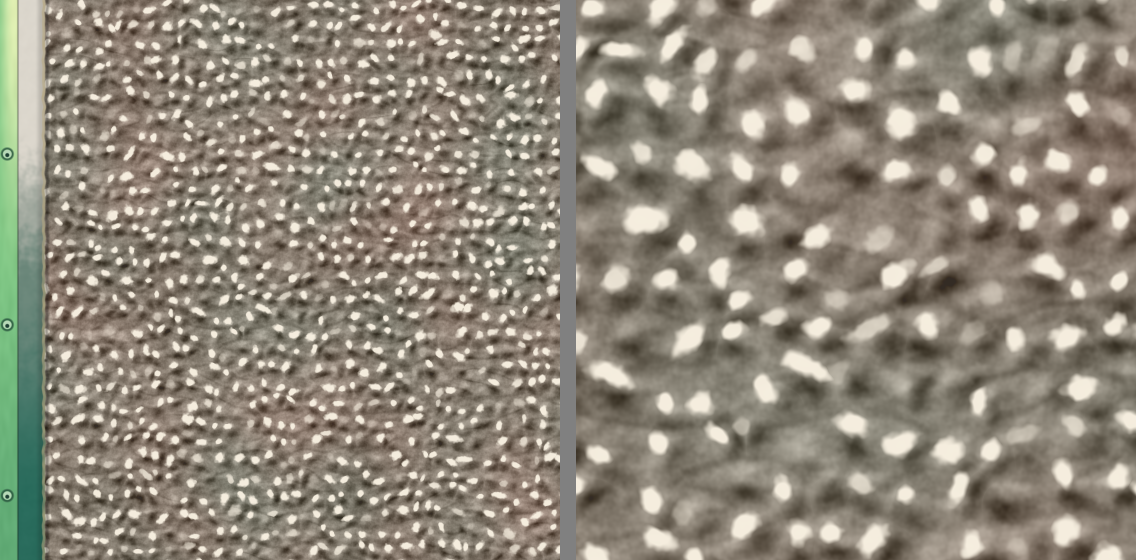
Left, the full canvas; right, a detail of the centre.
Give the GLSL for this texture, as a WebGL 1 fragment shader.

```glsl
precision highp float;
uniform vec2 u_resolution;

vec2 hash2(vec2 p) {
  p = vec2(dot(p, vec2(127.1, 311.7)), dot(p, vec2(269.5, 183.3)));
  return fract(sin(p) * 43758.545);
}

float corner(vec2 cell, vec2 f, vec2 o) {
  return dot(hash2(cell + o) * 2.0 - 1.0, f - o);
}

// Gradient noise, centred on zero
float noise(vec2 p) {
  vec2 i = floor(p), f = fract(p);
  vec2 u = f * f * f * (f * (f * 6.0 - 15.0) + 10.0);
  return mix(mix(corner(i, f, vec2(0.0)), corner(i, f, vec2(1.0, 0.0)), u.x),
             mix(corner(i, f, vec2(0.0, 1.0)), corner(i, f, vec2(1.0)), u.x), u.y);
}

float relief(vec2 p) {
  return noise(p * vec2(38.0, 52.0)) + 0.5 * noise(p * vec2(85.0, 110.0) + 7.0);
}

// Glossy pebbles in loose, wavy rows: x = glint, y = dome, z = shadow
vec3 pebbles(vec2 p) {
  vec2 warp = 0.022 * vec2(noise(p * 8.0), noise(p * 7.0 + 20.0))
            + 0.009 * vec2(noise(p * 31.0 + 3.0), noise(p * 27.0 + 50.0));
  vec2 g = (p + warp) * vec2(36.0, 31.0);
  float ragged = 0.55 * noise(p * 105.0) + 0.3 * noise(p * 210.0);
  vec3 result = vec3(0.0);
  for (int j = -1; j <= 1; j++) {
    float row = floor(g.y) + float(j);
    float shift = hash2(vec2(row, 4.0)).x;
    for (int i = -1; i <= 1; i++) {
      float column = floor(g.x + shift) + float(i);
      vec2 h = hash2(vec2(column, row));
      vec2 k = hash2(vec2(column, row) + 91.0);
      vec2 d = g - vec2(column - shift, row) - 0.5 - 0.6 * (h - 0.5);
      float a = (k.x - 0.4) * 1.3;
      vec2 r = mat2(cos(a), -sin(a), sin(a), cos(a)) * d;
      vec2 size = vec2(0.18 + 0.2 * k.y * k.y, 0.15 + 0.08 * h.x);
      float glint = smoothstep(1.4, 0.65, length((r - vec2(-0.04, 0.1)) / size) + ragged);
      glint *= smoothstep(0.0, 0.4, fract(k.x * 7.3 + h.y));
      float dome = exp(-5.0 * dot(d, d));
      vec2 s = r - vec2(0.12, -0.32);
      float shadow = exp(-dot(s * s, vec2(7.0, 17.0))) * (0.6 + 0.6 * h.y);
      result = max(result, vec3(glint, dome, shadow));
    }
  }
  return result;
}

vec3 leather(vec2 p) {
  vec3 b = pebbles(p);
  float slope = relief(p) - relief(p + vec2(-0.002, 0.005));
  float crease = smoothstep(0.13, 0.0, abs(noise(p * vec2(17.0, 36.0) + 13.0)));
  float grain = noise(p * 190.0) + 0.6 * noise(p * 330.0);
  float tone = 0.17 * slope + 0.15 * b.y - 0.29 * b.z - 0.07 * crease
             + 0.07 * grain + 0.05 * noise(p * 5.0) + 0.01;
  // Faint drift between rosy and greenish browns
  vec3 tint = vec3(0.035, -0.012, -0.01) * noise(p * 6.0 + 40.0) * 1.6;
  vec3 color = max(vec3(0.53, 0.49, 0.44) + tone + tint, vec3(0.2, 0.17, 0.14));
  return mix(color, vec3(0.97, 0.94, 0.88), b.x * 0.97);
}

vec3 greenRail(vec2 p) {
  vec3 color = mix(vec3(0.38, 0.67, 0.46), vec3(0.5, 0.78, 0.52), smoothstep(0.0, 0.6, p.y));
  float glow = smoothstep(0.45, 1.0, p.y) * smoothstep(-0.01, 0.024, p.x);
  color = mix(color, vec3(0.88, 0.94, 0.7), glow);
  color += 0.04 * noise(p * vec2(90.0, 25.0));
  // Evenly spaced rivets with a dark rim and a bright cap
  vec2 d = vec2(p.x - 0.013, (fract((p.y - 0.115) / 0.305 + 0.5) - 0.5) * 0.305);
  float r = length(d);
  color = mix(color, vec3(0.16, 0.33, 0.24), smoothstep(0.004, 0.0, abs(r - 0.0095)) * 0.85);
  color = mix(color, vec3(0.72, 0.85, 0.72), smoothstep(0.009, 0.006, r));
  return mix(color, vec3(0.12, 0.25, 0.2), smoothstep(0.005, 0.002, length(d + vec2(0.0, 0.002))));
}

vec3 metalStrip(vec2 p) {
  float mottle = noise(p * vec2(55.0, 42.0)) + 0.5 * noise(p * 120.0);
  float h = p.y + 0.06 * mottle * smoothstep(0.3, 0.15, abs(p.y - 0.55));
  vec3 color = mix(vec3(0.16, 0.42, 0.36), vec3(0.42, 0.53, 0.48), smoothstep(0.1, 0.5, h));
  color = mix(color, vec3(0.63, 0.66, 0.62), smoothstep(0.5, 0.62, h));
  color = mix(color, vec3(0.86, 0.84, 0.8), smoothstep(0.61, 0.75, h));
  color *= 1.0 - 0.15 * smoothstep(0.062, 0.074, p.x);
  return color + 0.015 * mottle;
}

void main() {
  vec2 p = gl_FragCoord.xy / u_resolution.y;
  float soft = max(0.0015, 1.0 / u_resolution.y);
  vec3 color = mix(greenRail(p), metalStrip(p), smoothstep(-soft, soft, p.x - 0.032));
  color *= 1.0 - 0.3 * smoothstep(0.003, 0.0, abs(p.x - 0.032));

  // Leather with a frayed cream border and a dark seam
  float edge = p.x - 0.08 - 0.004 * noise(vec2(p.y * 60.0, 2.0));
  color = mix(color, leather(p), smoothstep(-soft, soft, edge));
  color *= 1.0 - 0.35 * smoothstep(0.006, 0.0, abs(edge - 0.004));
  float fray = smoothstep(0.004, 0.001, abs(edge + 0.002));
  color = mix(color, vec3(0.72, 0.66, 0.5), fray * (0.6 + 0.5 * noise(vec2(p.y * 45.0, 8.0))));
  gl_FragColor = vec4(clamp(color, 0.0, 1.0), 1.0);
}
```
